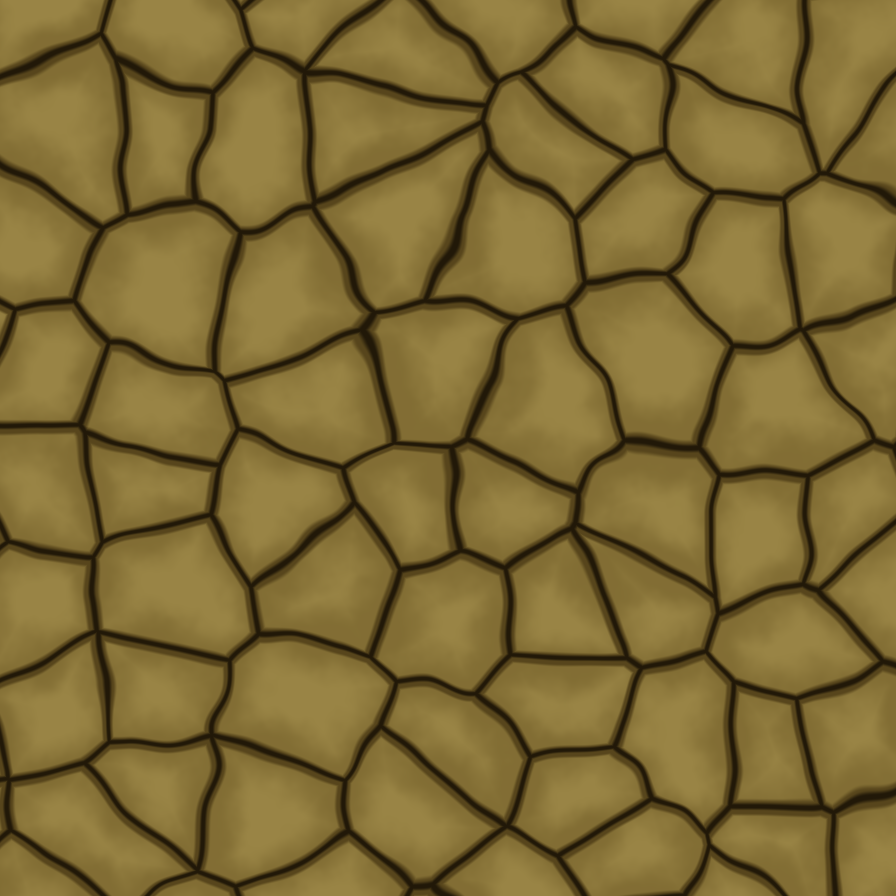
Write a Shadertoy shader that draws this texture.

```glsl
const float CELLS = 7.7;                // plates across the canvas
const float JITTER = 0.78;              // irregularity of the plates
const float BEND_SCALE = 3.0;           // broad variation of plate size
const float BEND = 0.045;
const float KINK_SCALE = 21.0;          // small kinks along the cracks
const float KINK = 0.017;
const float MOTTLE_SCALE = 17.0;
const float MOTTLE = 0.055;             // how far mottling shifts the plate glow
const vec2 CORE_EDGE = vec2(0.0010, 0.0049);
const vec2 RIM_EDGE = vec2(0.0055, 0.0099);
const vec2 GLOW_EDGE = vec2(0.003, 0.052);
const vec2 RIM_SHIFT = vec2(0.0010, 0.0018);
const vec3 CORE_COLOR = vec3(0.13, 0.095, 0.032);
const vec3 RIM_COLOR = vec3(0.342, 0.272, 0.108);
const vec3 CLAY_COLOR = vec3(0.508, 0.428, 0.202);
const vec3 GLOW_COLOR = vec3(0.600, 0.518, 0.270);

vec2 hash2(vec2 p) {
    vec3 q = fract(p.xyx * vec3(0.1031, 0.1030, 0.0973));
    q += dot(q, q.yzx + 33.33);
    return fract((q.xx + q.yz) * q.zy);
}

// Two independent channels of smooth value noise
vec2 noise2(vec2 p) {
    vec2 i = floor(p), f = fract(p);
    f = f * f * (3.0 - 2.0 * f);
    return mix(mix(hash2(i), hash2(i + vec2(1, 0)), f.x),
               mix(hash2(i + vec2(0, 1)), hash2(i + vec2(1, 1)), f.x), f.y);
}

float fbm(vec2 p) {
    float sum = 0.0, amplitude = 0.5;
    for (int i = 0; i < 4; i++) {
        sum += amplitude * noise2(p).x;
        p = mat2(1.6, 1.2, -1.2, 1.6) * p + 7.3;
        amplitude *= 0.55;
    }
    return sum / 1.01;
}

vec2 seedPoint(vec2 cell) {
    return cell + 0.5 + JITTER * (hash2(cell + 40.0) - 0.5);
}

// Distance to the nearest border between cellular plates
float crackDistance(vec2 uv) {
    vec2 p = uv + BEND * (noise2(uv * BEND_SCALE + 5.0) - 0.5)
                + KINK * (noise2(uv * KINK_SCALE + 11.0) - 0.5);
    p *= CELLS;
    vec2 home = floor(p), nearCell = home, toNear = vec2(0.0);
    float best = 1e3;
    for (int y = -1; y <= 1; y++)
    for (int x = -1; x <= 1; x++) {
        vec2 cell = home + vec2(x, y);
        vec2 r = seedPoint(cell) - p;
        if (dot(r, r) < best) {
            best = dot(r, r);
            toNear = r;
            nearCell = cell;
        }
    }
    float border = 1e3;
    for (int y = -2; y <= 2; y++)
    for (int x = -2; x <= 2; x++) {
        if (x == 0 && y == 0) continue;
        vec2 r = seedPoint(nearCell + vec2(x, y)) - p;
        border = min(border, dot(0.5 * (toNear + r), normalize(r - toNear)));
    }
    return border / CELLS;
}

void mainImage(out vec4 fragColor, in vec2 fragCoord) {
    vec2 uv = fragCoord / iResolution.y;
    float crack = crackDistance(uv);
    float rim = crackDistance(uv + RIM_SHIFT);

    // Mottled plates, paler towards their middles
    float mottle = fbm(uv * MOTTLE_SCALE) - 0.5;
    float glow = smoothstep(GLOW_EDGE.x, GLOW_EDGE.y, crack + MOTTLE * mottle);
    vec3 color = mix(CLAY_COLOR, GLOW_COLOR, glow);

    // Brown rim, then the dark crack itself
    color = mix(RIM_COLOR, color, smoothstep(RIM_EDGE.x, RIM_EDGE.y, rim));
    color = mix(CORE_COLOR, color, smoothstep(CORE_EDGE.x, CORE_EDGE.y, crack));
    fragColor = vec4(color, 1.0);
}
```
